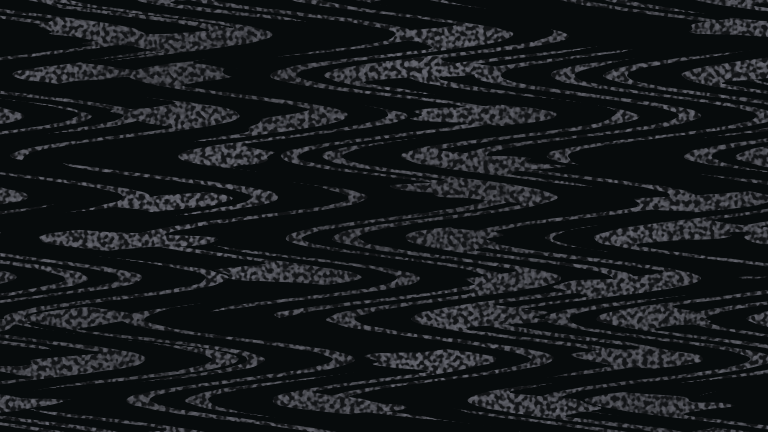
Write a WebGL 1 fragment shader that draws this texture.

```glsl
precision highp float;

// Speckled grey bands folded into flat zigzags on a near-black ground.
// Upright stripes are sheared sideways by a cosine of height, broken up by
// gradient noise and swollen into long pointed blobs at some of the turns.

uniform vec2 u_resolution;

const float TAU = 6.28319;
const float FOLD_PERIOD = 0.188;   // height of one full zigzag
const float FOLD_REACH = 0.243;    // sideways amplitude of the zigzag
const float FOLD_START = 0.826;    // height of one left-hand turn
const float SPACING = 0.158;       // mean distance between stripes
const float HALF_WIDTH = 0.027;    // half width of a plain stripe
const float BLOB_SHARE = 0.3;      // share of the turns that carry a blob

const vec3 GROUND = vec3(0.027, 0.043, 0.047);
const vec3 SPECK = vec3(0.07, 0.078, 0.086);
const vec3 BAND_DIM = vec3(0.245, 0.25, 0.27);
const vec3 BAND_LIGHT = vec3(0.395, 0.40, 0.435);

float hash(vec2 p) {
  vec3 q = fract(p.xyx * 0.1031);
  q += dot(q, q.yzx + 33.33);
  return fract((q.x + q.y) * q.z);
}

vec2 gradient(vec2 cell) {
  float angle = TAU * hash(cell);
  return vec2(cos(angle), sin(angle));
}

float gradientNoise(vec2 p) {
  vec2 i = floor(p);
  vec2 f = p - i;
  vec2 w = f * f * f * (f * (f * 6.0 - 15.0) + 10.0);
  vec2 e = vec2(1.0, 0.0);
  float a = dot(gradient(i), f);
  float b = dot(gradient(i + e.xy), f - e.xy);
  float c = dot(gradient(i + e.yx), f - e.yx);
  float d = dot(gradient(i + e.xx), f - e.xx);
  return mix(mix(a, b, w.x), mix(c, d, w.x), w.y);
}

// Half width of a stripe along its length; negative where it is broken off.
float stripeHalfWidth(float id, float y) {
  float presence = gradientNoise(vec2(id * 17.3, y * 7.0 + id * 3.7));
  float swell = 1.0 + 0.6 * gradientNoise(vec2(id * 5.3 + 40.0, y * 14.0));
  return mix(-0.032, HALF_WIDTH * swell, smoothstep(-0.28, -0.04, presence));
}

// Strength (0 to 1) of the blob that stripe id may carry at a given turn.
// The golden step spreads the blobs evenly along each row of turns.
float blobStrength(float id, float turn, float along) {
  vec2 key = vec2(id + 60.0, turn + 90.0);
  float lot = fract(hash(vec2(turn + 70.0, 5.0)) + id * 0.382);
  float offset = along + 0.3 * (hash(key + 31.0) - 0.5);
  float bump = 1.0 - smoothstep(0.06, 0.33, abs(offset));
  return bump * step(lot, BLOB_SHARE);
}

// Sideways distance to the nearest band, negative inside.
float bandDistance(vec2 p) {
  float turns = 2.0 * (p.y - FOLD_START) / FOLD_PERIOD;
  float turn = floor(turns + 0.5);
  float inward = cos(0.5 * TAU * turn);
  float u = p.x + FOLD_REACH * cos(0.5 * TAU * turns);
  u += 0.03 * gradientNoise(p * vec2(2.0, 5.0));
  float ragged = 1.0 + 0.55 * gradientNoise(p * vec2(8.0, 46.0));
  float nearest = 1.0;

  for (int k = -3; k <= 3; k++) {
    float id = floor(u / SPACING) + float(k);
    float shift = 0.6 * (hash(vec2(id + 20.0, 7.0)) - 0.5);
    shift += 0.35 * gradientNoise(vec2(id * 7.37, p.y * 3.0));
    float offset = u - SPACING * (id + 0.5 + shift);

    float blob = blobStrength(id, turn, turns - turn);
    float size = mix(0.07, 0.15, hash(vec2(id + 11.0, turn + 50.0)));
    float extend = size * blob * ragged;
    float halfWidth = mix(stripeHalfWidth(id, p.y), HALF_WIDTH, blob);
    nearest = min(nearest, abs(offset - inward * extend) - halfWidth - extend);
  }
  return nearest + 0.01 * gradientNoise(p * vec2(24.0, 64.0));
}

// Antialiased coverage from finite differences of the distance.
float bandCoverage(vec2 p, float pixel) {
  float d = bandDistance(p);
  float dx = bandDistance(p + vec2(pixel, 0.0)) - d;
  float dy = bandDistance(p + vec2(0.0, pixel)) - d;
  return clamp(0.5 - d / max(length(vec2(dx, dy)), 0.0001), 0.0, 1.0);
}

// Grey band surface with fine dark irregular specks.
vec3 bandColour(vec2 p) {
  float light = 0.5 + 0.6 * gradientNoise(p * 3.0 + 8.0);
  light += 0.8 * gradientNoise(p * 105.0 + 3.0);
  float speck = gradientNoise(p * 84.0) + 0.4 * gradientNoise(p * 143.0 + 19.0);
  vec3 base = mix(BAND_DIM, BAND_LIGHT, clamp(light, 0.0, 1.0));
  return mix(SPECK, base, smoothstep(-0.3, 0.26, speck));
}

void main() {
  float pixel = 1.0 / u_resolution.y;
  vec2 p = gl_FragCoord.xy * pixel;
  vec3 colour = mix(GROUND, bandColour(p), bandCoverage(p, pixel));
  gl_FragColor = vec4(colour, 1.0);
}
```
